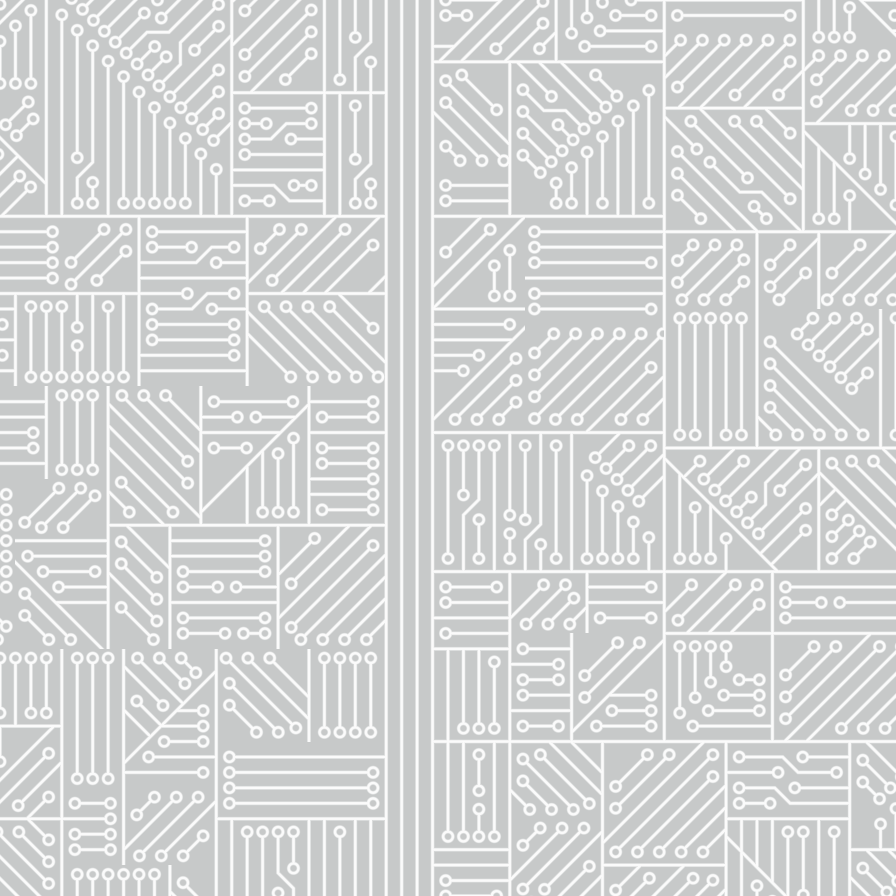
A three.js fragment shader for this pattern:

```glsl
varying vec2 vUv;

#define PITCHES 58.0      // trace pitches across the canvas
#define HALF_WIDTH 0.1    // of a trace, in pitches
#define RING_OUTER 0.41
#define RING_INNER 0.215
#define SOFTNESS 0.065
#define TEE_CHANCE 0.36   // trace joins a border instead of ending in a ring
#define JOG_CHANCE 0.5
#define GAP_CHANCE 0.3
#define EVENT_STEP 6.0    // spacing of jogs and gaps along a trace
#define MIN_SPLIT 10.0    // shortest block side that is still divided
#define BOARD vec3(0.78, 0.79, 0.79)
#define TRACE vec3(0.985)

// Block borders: xy inward normal, z offset, w 1 if drawn
vec4 side[5];

float hash(vec2 k) {
  return fract(sin(dot(k, vec2(127.1, 311.7))) * 43758.5);
}

float segmentDistance(vec2 p, vec2 a, vec2 b) {
  vec2 ab = b - a;
  return length(p - a - ab * clamp(dot(p - a, ab) / dot(ab, ab), 0.0, 1.0));
}

// Start and end of a lane inside its block, and whether each end has a ring
vec4 laneSpan(vec2 origin, vec2 dir, float lane, float seed) {
  vec2 base = origin + lane * vec2(-dir.y, dir.x);
  vec2 tee = step(vec2(hash(vec2(lane, seed + 0.3)), hash(vec2(lane, seed + 0.7))), vec2(TEE_CHANCE));
  vec4 span = vec4(-99.0, 99.0, 1.0, 1.0);
  for (int i = 0; i < 5; i++) {
    float depth = dot(side[i].xy, base) + side[i].z;
    float slope = dot(side[i].xy, dir);
    float room = mix(0.6, 0.85, side[i].w);
    if (abs(slope) < 0.01) {
      if (depth < room) span.y = -999.0;
    } else {
      float ring = 1.0 - side[i].w * (slope > 0.0 ? tee.x : tee.y);
      float t = (room * ring - depth) / slope;
      if (slope > 0.0 && t > span.x) span.xz = vec2(t, ring);
      if (slope < 0.0 && t < span.y) span.yw = vec2(t, ring);
    }
  }
  return span;
}

// Divides the board into blocks, fills the borders and returns the lane frame
void findBlock(vec2 p, out vec2 origin, out vec2 dir, out float seed) {
  vec2 lo = vec2(-3.0), hi = vec2(PITCHES + 3.0);
  vec2 trunk = vec2(25.0, 28.0);
  vec4 drawn = vec4(1.0);
  float id = 1.0;
  if (p.x < trunk.x) { hi.x = trunk.x; id = 2.0; }
  else if (p.x > trunk.y) { lo.x = trunk.y; id = 3.0; }
  else { lo.x = trunk.x; hi.x = trunk.y; }

  for (int i = 0; i < 7; i++) {
    vec2 size = hi - lo;
    bool upright = size.x > size.y * mix(0.55, 1.8, hash(vec2(id, 1.0)));
    float span = upright ? size.x : size.y;
    if (id < 1.5 || span < MIN_SPLIT || (i > 2 && hash(vec2(id, 2.0)) < 0.08)) break;
    float cut = floor((upright ? lo.x : lo.y) + span * mix(0.3, 0.7, hash(vec2(id, 3.0))) + 0.5);
    float line = step(hash(vec2(id, 4.0)), 0.72);
    bool beyond = (upright ? p.x : p.y) > cut;
    if (upright) {
      if (beyond) { lo.x = cut; drawn.x = line; } else { hi.x = cut; drawn.z = line; }
    } else {
      if (beyond) { lo.y = cut; drawn.y = line; } else { hi.y = cut; drawn.w = line; }
    }
    id = id * 2.0 + (beyond ? 1.0 : 0.0);
  }
  side[0] = vec4(1.0, 0.0, -lo.x, drawn.x);
  side[1] = vec4(0.0, 1.0, -lo.y, drawn.y);
  side[2] = vec4(-1.0, 0.0, hi.x, drawn.z);
  side[3] = vec4(0.0, -1.0, hi.y, drawn.w);
  side[4] = vec4(0.0, 0.0, 99.0, 0.0);

  // Optional diagonal cut through the block
  vec2 size = hi - lo;
  vec2 middle = lo + size * mix(0.4, 0.6, hash(vec2(id, 5.0)));
  seed = id;
  if (min(size.x, size.y) > 5.5 && hash(vec2(id, 6.0)) < 0.65) {
    vec2 normal = vec2(hash(vec2(id, 7.0)) < 0.5 ? -1.0 : 1.0, 1.0) * 0.70711;
    if (dot(p - middle, normal) < 0.0) { normal = -normal; seed += 0.5; }
    side[4] = vec4(normal, -dot(normal, middle), step(hash(vec2(id, 8.0)), 0.75));
  }

  float turn = floor(4.0 * hash(vec2(seed, 9.0)));
  if (size.x > 2.0 * size.y) turn = 0.0;
  if (size.y > 2.0 * size.x) turn = 2.0;
  dir = vec2(cos(turn * 0.785398), sin(turn * 0.785398));
  origin = mod(turn, 2.0) < 0.5 ? lo : middle;
}

void main() {
  vec2 p = vUv * PITCHES;
  vec2 origin, dir;
  float seed;
  findBlock(p, origin, dir, seed);
  float u = dot(p - origin, dir), v = dot(p - origin, vec2(-dir.y, dir.x));

  // Lanes run in pairs, with one possible jog or gap per step
  float first = floor((v - 0.5) / 2.0) * 2.0 + 1.0;
  vec4 spanA = laneSpan(origin, dir, first, seed);
  vec4 spanB = laneSpan(origin, dir, first + 1.0, seed);
  vec2 key = vec2(first + seed * 17.0, floor(u / EVENT_STEP) + seed * 5.0);
  float c = (floor(u / EVENT_STEP) + 0.5) * EVENT_STEP + (hash(key) - 0.5) * (EVENT_STEP - 3.4);
  float kind = hash(key + 0.37), up = step(0.5, hash(key + 0.61));
  bool fits = c > max(spanA.x, spanB.x) + 1.9 && c < min(spanA.y, spanB.y) - 1.9;
  bool jog = fits && kind < JOG_CHANCE;
  bool gap = fits && !jog && kind < JOG_CHANCE + GAP_CHANCE;

  float d = 9.0, ring = 9.0;
  for (int i = 0; i < 2; i++) {
    float s = float(i);
    vec4 span = i == 0 ? spanA : spanB;
    if (span.y - span.x < 1.3) continue;
    bool chosen = abs(s - up) < 0.5;
    vec4 cut = vec4(c, c, 0.0, 0.0);
    if (jog) cut = chosen ? vec4(c - 0.5, c + 0.8, 0.0, 1.0) : vec4(c - 0.8, c + 0.5, 1.0, 0.0);
    if (gap && chosen) cut = vec4(c - 0.6, c + 0.6, 1.0, 1.0);
    float w = v - first - s;
    float outside = max(max(span.x - u, u - span.y), min(u - cut.x, cut.y - u));
    d = min(d, length(vec2(max(outside, 0.0), w)));
    vec4 ends = abs(u - vec4(span.xy, cut.xy)) + 9.0 * (1.0 - vec4(span.zw, cut.zw));
    float nearest = min(min(ends.x, ends.y), min(ends.z, ends.w));
    ring = min(ring, length(vec2(nearest, w)));
  }
  if (jog) d = min(d, segmentDistance(vec2(u, v - first), vec2(c - 0.5, up), vec2(c + 0.5, 1.0 - up)));
  for (int i = 0; i < 5; i++)
    if (side[i].w > 0.5) d = min(d, dot(side[i].xy, p) + side[i].z);

  // Traces with open rings
  d = max(min(d - HALF_WIDTH, ring - RING_OUTER), RING_INNER - ring);
  gl_FragColor = vec4(mix(TRACE, BOARD, smoothstep(-SOFTNESS, SOFTNESS, d)), 1.0);
}
```
